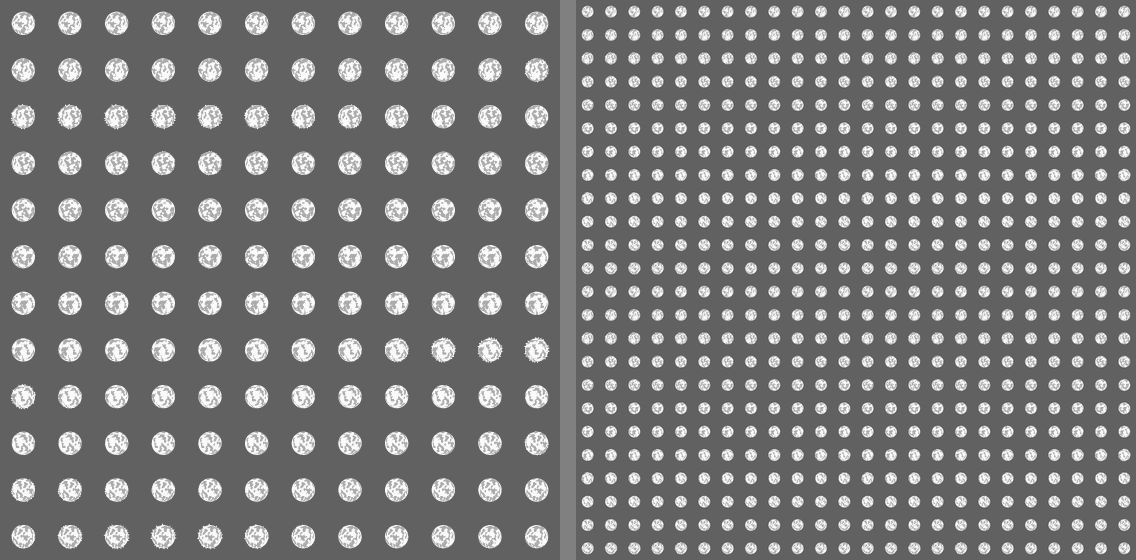
Left: one tile. Right: repeated 2 by 2.
This pattern is drawn by a Shadertoy shader. Its source:

```glsl
#define REPEATS 12.0
#define BALL_RADIUS 0.25
#define BLOTCH_SCALE 6.0
#define BLOTCH_LEVEL 0.49
#define SPIKE_COUNT 28.0
#define SPIKE_LENGTH 0.16
#define BACKGROUND vec3(0.38)
#define LIGHT vec3(0.98)
#define SHADE vec3(0.67)
#define SAMPLES 3

const float TAU = 6.2831853;

float hash(vec3 p) {
    return fract(sin(dot(p, vec3(127.1, 311.7, 74.7))) * 43758.5453);
}

float valueNoise(vec3 p) {
    vec3 i = floor(p);
    vec3 f = fract(p);
    f = f * f * (3.0 - 2.0 * f);
    vec2 e = vec2(0.0, 1.0);
    vec4 front = vec4(hash(i), hash(i + e.yxx), hash(i + e.xyx), hash(i + e.yyx));
    vec4 back = vec4(hash(i + e.xxy), hash(i + e.yxy), hash(i + e.xyy), hash(i + e.yyy));
    vec4 z = mix(front, back, f.z);
    vec2 y = mix(z.xy, z.zw, f.y);
    return mix(y.x, y.y, f.x);
}

mat2 rotation(float angle) {
    float c = cos(angle), s = sin(angle);
    return mat2(c, s, -s, c);
}

// Outline radius, with thorns that come and go along the sequence
float outline(vec2 p, float frame) {
    float turn = (atan(p.y, p.x) / TAU + 0.5) * SPIKE_COUNT;
    float sector = mod(floor(turn), SPIKE_COUNT);
    float burst = smoothstep(0.5, 0.8, valueNoise(vec3(frame / 5.0, 3.5, 8.5)));
    float present = step(0.5, hash(vec3(sector, floor(frame / 3.0), 5.0)));
    float tip = 0.3 + 0.4 * hash(vec3(sector, 9.0, 2.0));
    float taper = max(0.0, 1.0 - abs(fract(turn) - tip) / 0.3);
    return 1.0 + SPIKE_LENGTH * burst * present * taper;
}

// Blotches carved from solid noise on a slowly turning sphere
vec3 ballColor(vec2 p, float frame) {
    float r2 = min(dot(p, p), 1.0);
    vec3 n = vec3(p, sqrt(1.0 - r2));
    n.xz *= rotation(TAU * frame / (REPEATS * REPEATS));
    n.xy *= rotation(0.6);
    n.yz *= rotation(0.9);
    float blotch = valueNoise(n * BLOTCH_SCALE + 20.0);
    float rim = smoothstep(0.86, 1.0, r2);
    return mix(SHADE, LIGHT, smoothstep(-0.03, 0.03, blotch - BLOTCH_LEVEL + 0.12 * rim));
}

vec3 pattern(vec2 uv, float edge) {
    vec2 grid = uv * REPEATS;
    vec2 cell = mod(floor(grid), REPEATS);
    vec2 p = (fract(grid) - 0.5) / BALL_RADIUS;

    // Frames run left to right, then top to bottom
    float frame = cell.x + REPEATS * (REPEATS - 1.0 - cell.y);
    float cover = 1.0 - smoothstep(-edge, edge, length(p) - outline(p, frame));
    return mix(BACKGROUND, ballColor(p, frame), cover);
}

void mainImage(out vec4 fragColor, in vec2 fragCoord) {
    float edge = 0.5 * REPEATS / (BALL_RADIUS * iResolution.y * float(SAMPLES));
    vec3 color = vec3(0.0);

    // Supersample the fine blotches
    for (int j = 0; j < SAMPLES; j++) {
        for (int i = 0; i < SAMPLES; i++) {
            vec2 offset = (vec2(i, j) + 0.5) / float(SAMPLES) - 0.5;
            color += pattern((fragCoord + offset) / iResolution.xy, edge);
        }
    }
    fragColor = vec4(color / float(SAMPLES * SAMPLES), 1.0);
}
```
